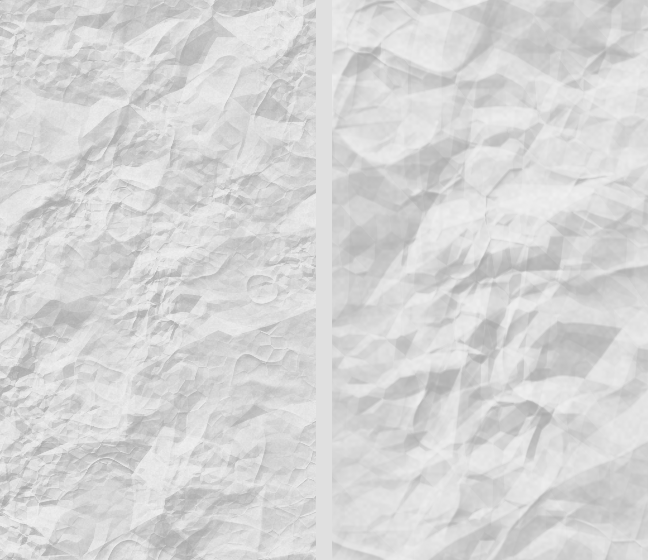
Left, the full canvas; right, a detail of the centre.
A Shadertoy shader for this texture:

```glsl
// Crumpled white paper lit softly from the upper left.
// A height field of folded Voronoi facets and thin pinched creases is
// differentiated along the light direction, once sharp and once soft.

const vec3  PAPER_TINT    = vec3(1.0);
const float MID_TONE      = 0.846;
const float TONE_SPREAD   = 0.057;  // brightness per unit of relief
const float HIGHLIGHT_MAX = 1.5;    // soft ceiling of lit slopes
const float SHADOW_MAX    = 3.2;    // soft floor of shaded slopes
const float SHADOW_GAIN   = 1.1;
const float RELIEF_GAIN   = 1.45;
const float SHARP_STEP    = 0.0014; // in canvas widths
const float SOFT_STEP     = 0.010;
const float SOFT_SHARE    = 0.22;
const float GRAIN_FREQ    = 250.0;
const float GRAIN_AMOUNT  = 0.015;
const vec2  LIGHT_DIR     = vec2(-0.39, 0.92);
const int   FACET_LAYERS  = 4;
const int   CREASE_LAYERS = 3;
const float CREASE_WIDTH  = 0.14;   // reach of a pinch, in fold units
const float CREASE_ROUND  = 0.0004; // rounding of the crest

vec3 hash3(vec2 p) {
    vec3 q = fract(vec3(p.xyx) * vec3(0.1031, 0.1030, 0.0973));
    q += dot(q, q.yxz + 33.33);
    return fract((q.xxy + q.yzz) * q.zyx);
}

// Value noise from -1 to 1
float noise(vec2 p) {
    vec2 cell = floor(p);
    vec2 f = fract(p);
    f = f * f * (3.0 - 2.0 * f);
    float low  = mix(hash3(cell).x, hash3(cell + vec2(1, 0)).x, f.x);
    float high = mix(hash3(cell + vec2(0, 1)).x, hash3(cell + vec2(1, 1)).x, f.x);
    return 2.0 * mix(low, high, f.y) - 1.0;
}

vec2 noise2(vec2 p) {
    return vec2(noise(p), noise(p + vec2(37.2, 81.7)));
}

vec2 rotate(vec2 p, float angle) {
    float c = cos(angle), s = sin(angle);
    return vec2(c * p.x - s * p.y, s * p.x + c * p.y);
}

// Piecewise flat folds: each Voronoi cell bulges up or down by a random
// amount and meets its neighbours at height zero.
float facets(vec2 p) {
    vec2 cell = floor(p);
    vec2 f = fract(p);
    float nearest = 9.0, second = 9.0, bulge = 0.0;
    for (int y = -1; y <= 1; y++)
    for (int x = -1; x <= 1; x++) {
        vec2 offset = vec2(x, y);
        vec3 rnd = hash3(cell + offset);
        vec2 d = offset + 0.05 + 0.9 * rnd.xy - f;
        float dist = dot(d, d);
        if (dist < nearest) {
            second = nearest;
            nearest = dist;
            bulge = 2.0 * rnd.z - 1.0;
        } else {
            second = min(second, dist);
        }
    }
    return bulge * (second - nearest);
}

// Thin ridge where the fold height is zero, fading to flat on both sides
float pinch(float fold) {
    return CREASE_WIDTH * exp(-sqrt(fold * fold + CREASE_ROUND) / CREASE_WIDTH);
}

float paperHeight(vec2 p) {
    vec2 q = p + 0.024 * noise2(p * 5.0) + 0.006 * noise2(p * 17.0);
    float height = 0.0;

    // Flat folds from large to small; small ones gather in patches
    float freq = 4.2, amp = 0.54;
    for (int i = 0; i < FACET_LAYERS; i++) {
        float layer = float(i);
        float patchy = smoothstep(-0.5, 0.6, noise(p * 4.5 + 0.3 * layer));
        float strength = i == 0 ? 1.0 : mix(0.30, 1.35, patchy);
        vec2 folded = rotate(q, 0.4 + 1.1 * layer) * freq + 23.0 * (layer + 1.0);
        height += amp * strength * facets(folded) / freq;
        freq *= 2.1;
    }

    // Pinched creases: straight broken ones, then a finer winding one
    freq = 4.8;
    amp = 1.25;
    for (int i = 0; i < CREASE_LAYERS; i++) {
        float layer = float(i);
        float patchy = smoothstep(-0.6, 0.5, noise(p * 6.0 + 43.0 * (layer + 1.0)));
        vec2 creased = rotate(q, 0.7 + 1.3 * layer) * freq + 61.0 * (layer + 1.0);
        float fold = i == 1 ? noise(creased) : facets(creased);
        height += amp * patchy * pinch(fold) / freq;
        freq *= 2.2;
    }
    return height;
}

// Downhill slope toward the light
float litSlope(vec2 p, float stepSize) {
    vec2 d = normalize(LIGHT_DIR) * stepSize;
    return (paperHeight(p - d) - paperHeight(p + d)) / (2.0 * stepSize);
}

void mainImage(out vec4 fragColor, in vec2 fragCoord) {
    vec2 p = fragCoord / iResolution.x;

    float relief = RELIEF_GAIN * mix(litSlope(p, SHARP_STEP), litSlope(p, SOFT_STEP), SOFT_SHARE);
    float lit = HIGHLIGHT_MAX * (1.0 - exp(-max(relief, 0.0) / HIGHLIGHT_MAX));
    float shaded = SHADOW_MAX * tanh(SHADOW_GAIN * min(relief, 0.0) / SHADOW_MAX);

    float tone = MID_TONE + TONE_SPREAD * (lit + shaded);
    tone += GRAIN_AMOUNT * noise(p * GRAIN_FREQ);
    fragColor = vec4(PAPER_TINT * tone, 1.0);
}
```
